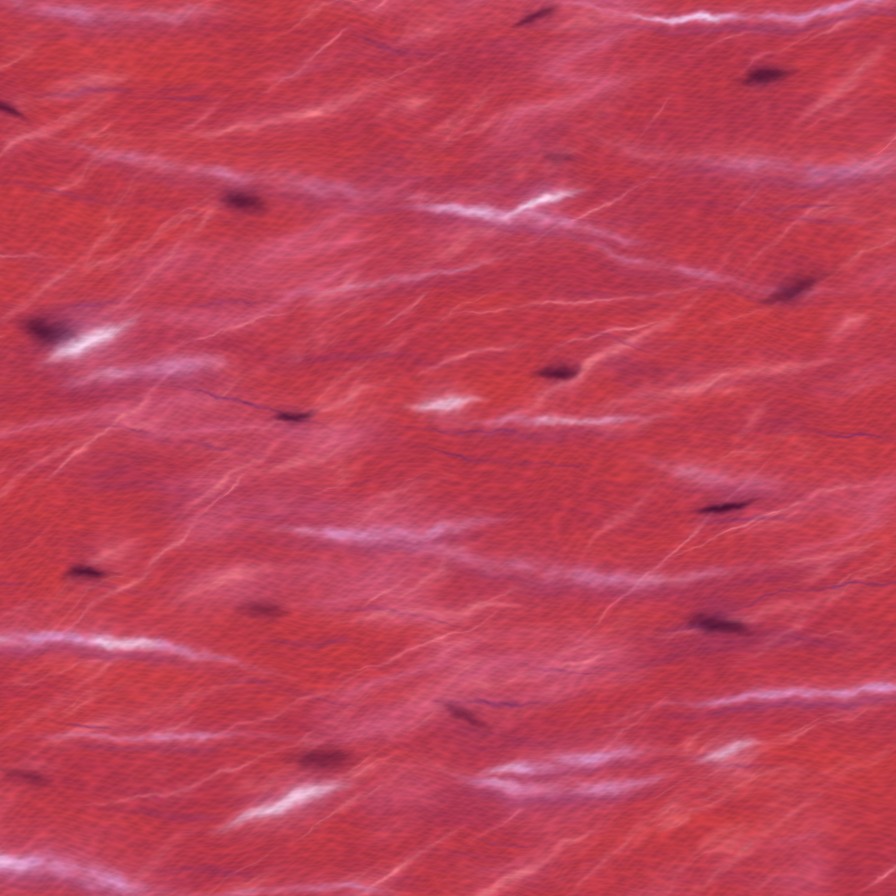
Write a Shadertoy shader that draws this texture.

```glsl
// Stained muscle tissue: crimson fibres with pale folds, violet threads and dark nuclei.

const vec3 CRIMSON = vec3(0.675, 0.200, 0.305);
const vec3 SCARLET = vec3(0.775, 0.238, 0.265);
const vec3 ROSE = vec3(0.840, 0.390, 0.530);
const vec3 CORAL = vec3(0.930, 0.480, 0.520);
const vec3 LAVENDER = vec3(0.840, 0.530, 0.720);
const vec3 VIOLET = vec3(0.480, 0.180, 0.410);
const vec3 NUCLEUS = vec3(0.300, 0.060, 0.190);
const vec3 GLINT = vec3(0.990, 0.880, 0.970);

vec2 hash2(vec2 p) {
    vec2 q = vec2(dot(p, vec2(127.1, 311.7)), dot(p, vec2(269.5, 183.3)));
    return fract(sin(q) * 43758.5);
}

// Coordinates of p in axes turned anticlockwise by angle.
vec2 turn(vec2 p, float angle) {
    float c = cos(angle), s = sin(angle);
    return vec2(c * p.x + s * p.y, c * p.y - s * p.x);
}

// Layered sines, roughly -1 to 1.
float waves(vec2 p) {
    float sum = 0.0, amplitude = 0.5;
    for (int i = 0; i < 5; i++) {
        sum += amplitude * sin(p.x + 1.7 * sin(0.9 * p.y));
        p = turn(p * 1.7, 1.1) + 2.3;
        amplitude *= 0.6;
    }
    return sum;
}

// Cellular noise: distance to the nearest scattered point.
float cellular(vec2 p) {
    vec2 cell = floor(p);
    float nearest = 9.0;
    for (int y = -1; y <= 1; y++)
    for (int x = -1; x <= 1; x++) {
        vec2 id = cell + vec2(x, y);
        nearest = min(nearest, length(id + hash2(id) - p));
    }
    return nearest;
}

// Fibre grain along an angle, centred on zero.
float grain(vec2 p, float angle, vec2 scale) {
    return cellular(turn(p, angle) * scale) - 0.5;
}

// Raised ridges of stretched waves, 0 to 1.
float ridges(vec2 p, float angle, vec2 scale, float sharpness) {
    float crest = 1.0 - abs(waves(turn(p, angle).yx * scale));
    return pow(clamp(crest, 0.0, 1.0), sharpness);
}

// Soft bent stroke with tapering ends: x is the core, y a wide halo.
vec2 stroke(vec2 p, vec2 size, float bend) {
    p.y -= bend * p.x * p.x;
    float taper = smoothstep(1.0, 0.1, abs(p.x) / size.x);
    float across = p.y / (size.y * mix(0.5, 1.0, taper));
    return taper * exp(-across * across * vec2(1.0, 0.09));
}

// Evenly spread strokes with random angle, size and strength.
vec2 scatter(vec2 p, int count, float seed, vec2 angles, vec2 smallest, vec2 largest) {
    vec2 cover = vec2(0.0);
    for (int i = 0; i < count; i++) {
        vec2 a = hash2(vec2(float(i), seed));
        vec2 b = hash2(vec2(seed + 7.0, float(i)));
        vec2 centre = fract(seed * 0.37 + float(i) * vec2(0.7549, 0.5698)) + 0.16 * (a - 0.5);
        vec2 local = turn(p - centre, mix(angles.x, angles.y, a.x));
        vec2 shape = stroke(local, mix(smallest, largest, b * b), 1.6 * (a.y - 0.5));
        cover = max(cover, shape * mix(0.35, 1.0, fract(a.x * 5.0 + b.y)));
    }
    return cover;
}

void mainImage(out vec4 fragColor, in vec2 fragCoord) {
    vec2 uv = fragCoord / iResolution.xy;

    // Uneven sheet: slow drift plus small ragged shifts
    vec2 p = uv + 0.014 * vec2(waves(uv * 9.0), waves(uv.yx * 8.0 + 4.0));
    vec2 ragged = p + 0.0034 * vec2(waves(uv * 75.0), waves(uv.yx * 65.0 + 1.0));
    float patches = waves(p * vec2(6.0, 12.0) + 2.0);
    float breaks = 0.80 + 0.55 * waves(uv * vec2(45.0, 70.0) + 3.0);

    // Crimson ground with level fibres and fine slanted striae
    float fibres = grain(p, -0.07, vec2(14.0, 120.0));
    float fine = grain(p, -0.03, vec2(60.0, 230.0));
    float striae = grain(p, 0.65, vec2(28.0, 170.0));
    float strands = waves(turn(p, -0.06).yx * vec2(75.0, 5.0));
    float tone = 0.58 + 0.50 * fibres + 0.25 * fine + 0.24 * strands + 0.30 * patches;
    vec3 color = mix(CRIMSON, SCARLET, clamp(tone, 0.0, 1.0));

    // Rosy haze over raised folds, broad and narrow, with dusky hollows
    float veil = smoothstep(-0.3, 0.7, waves(uv * 7.0 + 5.0));
    float haze = ridges(p, 0.22, vec2(17.0, 4.0), 3.5) * veil;
    float pleats = ridges(ragged, 0.48, vec2(42.0, 8.0), 6.0) * smoothstep(-0.3, 0.7, waves(uv * 14.0 + 8.0));
    float hollows = ridges(p, 0.05, vec2(26.0, 5.0), 6.0) * smoothstep(0.0, 0.8, waves(uv * 9.0 + 1.5));
    color = mix(color, VIOLET, 0.28 * hollows);
    color = mix(color, ROSE, 0.72 * haze);
    color = mix(color, CORAL, 0.42 * pleats * breaks);

    // Slanted creases
    vec2 folds = scatter(ragged, 72, 3.0, vec2(0.10, 0.85), vec2(0.04, 0.0018), vec2(0.20, 0.008));
    color = mix(color, ROSE, 0.30 * folds.y);
    color = mix(color, CORAL, clamp(0.75 * folds.x * breaks, 0.0, 1.0));

    // Violet threads
    vec2 threads = scatter(ragged, 50, 5.0, vec2(-0.2, 0.1), vec2(0.07, 0.0018), vec2(0.24, 0.0045));
    color = mix(color, VIOLET, 0.55 * threads.x * breaks + 0.05 * threads.y);

    // Pale lavender bands: shadowed lower side, soft halo, white cores in places
    vec2 angles = vec2(-0.20, 0.14), least = vec2(0.14, 0.005), most = vec2(0.38, 0.012);
    vec2 shade = scatter(ragged + vec2(0.0, 0.013), 19, 11.0, angles, least, most);
    vec2 bands = scatter(ragged, 19, 11.0, angles, least, most);
    color = mix(color, VIOLET, 0.50 * shade.x);
    color = mix(color, ROSE, 0.42 * bands.y);
    color = mix(color, LAVENDER, clamp(1.05 * bands.x * breaks, 0.0, 1.0));
    color = mix(color, GLINT, bands.x * bands.x * smoothstep(0.2, 0.7, waves(uv * 11.0 + 1.0)));

    // Dark nuclei in dusky surroundings, and a few bright gaps
    vec2 nuclei = scatter(ragged, 16, 17.0, vec2(-0.5, 0.45), vec2(0.035, 0.005), vec2(0.085, 0.014));
    color = mix(color, VIOLET, 0.28 * nuclei.y);
    color = mix(color, NUCLEUS, 0.95 * nuclei.x);
    vec2 gaps = scatter(ragged, 5, 23.0, vec2(-0.2, 0.4), vec2(0.05, 0.005), vec2(0.13, 0.011));
    color = mix(color, LAVENDER, 0.50 * gaps.y);
    color = mix(color, GLINT, 0.95 * gaps.x);

    // Fine relief
    color *= 1.01 + 0.11 * striae + 0.12 * fine;
    fragColor = vec4(clamp(color, 0.0, 1.0), 1.0);
}
```
